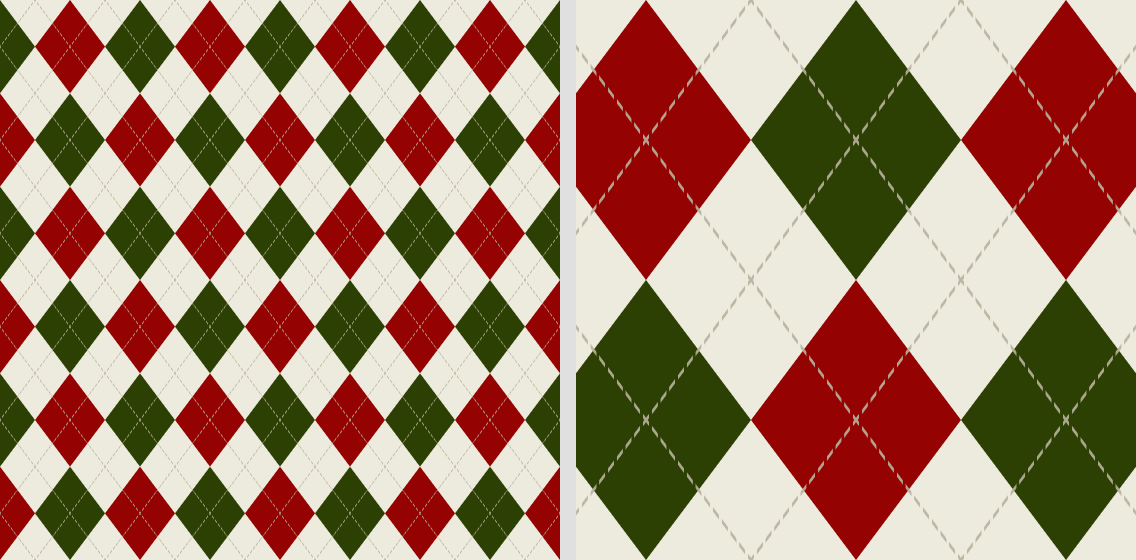
Left, the full canvas; right, a detail of the centre.
Reproduce this pattern procedurally as a Shadertoy shader.

```glsl
// Argyle: 8 by 6 touching diamonds, red and green in alternation on cream,
// overlaid with a lattice of thin dashed diagonals through every diamond centre.
// Diamonds are an L1 distance per cell; the diagonals are folded sums of x and y.

// Antialiased coverage of a shape from its signed distance in canvas units
float coverage(float dist, float pixel) {
    return clamp(0.5 - dist / pixel, 0.0, 1.0);
}

// One family of dashed diagonals; s is whole on each line, t runs along it
float dashedLines(float s, float t, float pixel) {
    float across = abs(s - round(s)) / 10.0;
    // 24 dashes per diamond, each diagonal 5/24 of the canvas long
    float along = (abs(fract(t * 24.0 + 0.5) - 0.5) - 0.34) * (5.0 / 24.0) / 24.0;
    return coverage(across - 0.0008, pixel) * coverage(along, pixel);
}

void mainImage(out vec4 fragColor, in vec2 fragCoord) {
    float pixel = 1.0 / min(iResolution.x, iResolution.y);
    vec2 p = fragCoord / iResolution.xy * vec2(8.0, 6.0) - vec2(0.0, 0.5);

    // Diamond of the nearest cell; the gradient of 8x + 6y has length 10
    vec2 cell = round(p);
    vec2 q = abs(p - cell);
    float diamond = (q.x + q.y - 0.5) / 10.0;

    // Checkerboard choice of red and green
    float isGreen = mod(cell.x + cell.y, 2.0);
    vec3 fill = mix(vec3(0.58, 0.006, 0.006), vec3(0.17, 0.25, 0.006), isGreen);
    vec3 color = mix(vec3(0.93, 0.92, 0.865), fill, coverage(diamond, pixel));

    // Stitched diagonals in both directions
    float stitch = max(dashedLines(p.x + p.y, p.x, pixel),
                       dashedLines(p.x - p.y, p.x, pixel));
    color = mix(color, vec3(0.72, 0.70, 0.62), stitch * 0.9);

    fragColor = vec4(color, 1.0);
}
```
